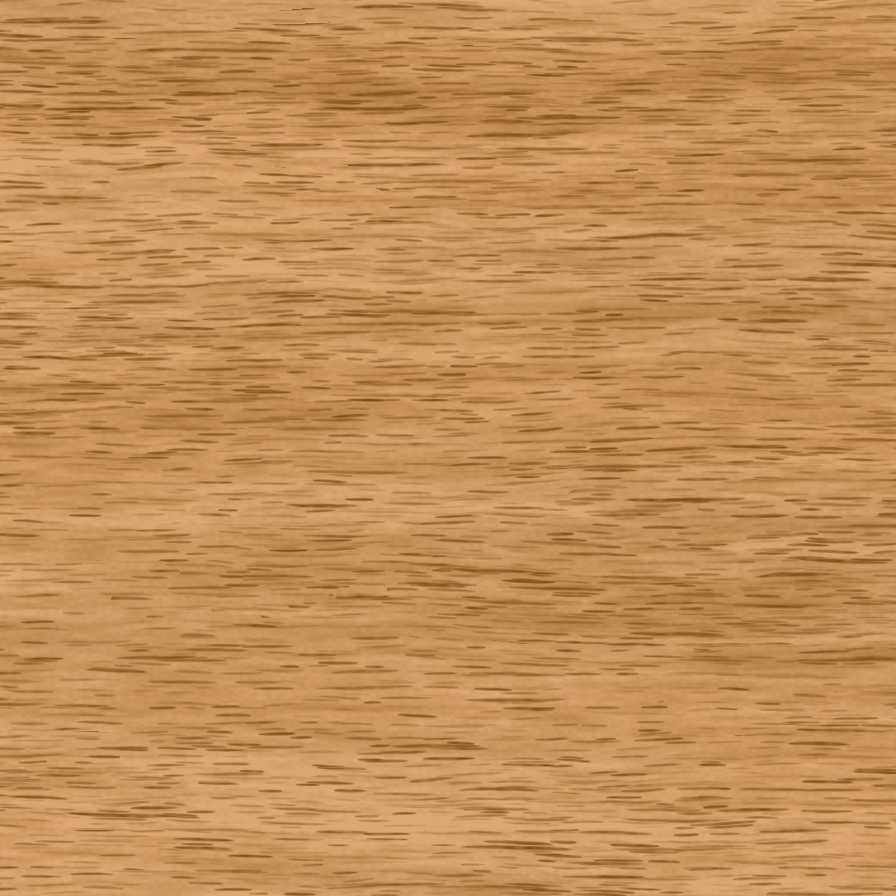
Write a WebGL 1 fragment shader that draws this texture.

```glsl
precision highp float;

// Plain-sawn oak veneer with the grain running left to right.
// Stretched value noise gives the bands and fibres; layers of jittered
// cells each hold one tapered dark pore with a soft brown halo.

#define PORE_LAYERS 4
#define PORE_ROWS 62.0
#define PORE_COLUMNS 6.5
#define PORE_HALF_WIDTH 0.0019
#define PORE_STRENGTH 0.85
#define HALO_STRENGTH 0.42
#define TONE_LEVEL 0.72
#define TONE_CONTRAST 1.5
#define LIGHT_WOOD vec3(0.845, 0.645, 0.425)
#define SHADE_WOOD vec3(0.695, 0.490, 0.255)
#define PORE_BROWN vec3(0.490, 0.310, 0.095)

uniform vec2 u_resolution;

float hash(vec2 p) {
    vec3 q = fract(p.xyx * 0.1031);
    q += dot(q, q.yzx + 33.33);
    return fract((q.x + q.y) * q.z);
}

float noise(vec2 p) {
    vec2 cell = floor(p);
    vec2 f = fract(p);
    f = f * f * (3.0 - 2.0 * f);
    float low = mix(hash(cell), hash(cell + vec2(1.0, 0.0)), f.x);
    float high = mix(hash(cell + vec2(0.0, 1.0)), hash(cell + 1.0), f.x);
    return mix(low, high, f.y);
}

// Noise centred on zero, stretched by a frequency per axis.
float grain(vec2 p, float along, float across) {
    return noise(p * vec2(along, across) + across) - 0.5;
}

// Gentle waviness shared by every feature.
vec2 bendGrain(vec2 p) {
    p.y += 0.012 * grain(p, 2.5, 6.0);
    p.y += 0.005 * grain(p, 9.0, 24.0);
    p.y += 0.0014 * grain(p, 38.0, 60.0);
    return p;
}

float woodTone(vec2 p) {
    float tone = 0.34 * grain(p, 1.2, 11.0);
    tone += 0.34 * grain(p, 3.5, 48.0);
    tone += 0.30 * grain(p, 11.0, 115.0);
    tone += 0.22 * grain(p, 32.0, 240.0);
    tone += 0.16 * grain(p, 190.0, 330.0);
    return TONE_LEVEL + TONE_CONTRAST * tone;
}

// Returns the dark core in x and the soft halo in y for one layer.
vec2 poreLayer(vec2 p, float layer, float density, float pixel) {
    float rows = PORE_ROWS + 23.0 * layer;
    float columns = PORE_COLUMNS + 4.0 * layer;
    float seed = 37.0 * layer;
    float y = p.y * rows + 0.37 * layer + 5.0;
    float row = floor(y);
    float x = p.x * columns + 19.0 * hash(vec2(row, seed + 3.0));
    vec2 id = vec2(floor(x), row + seed * 11.0);

    // Random place, length, slope and weight of the pore in this cell.
    float halfLength = mix(0.20, 0.48, hash(id + 7.1));
    float centreX = 0.5 + (hash(id + 13.7) - 0.5) * (1.0 - 2.0 * halfLength);
    float u = (fract(x) - centreX) / halfLength;
    float slope = 0.16 * (hash(id + 23.3) - 0.5);
    float centreY = 0.5 + 0.36 * (hash(id + 31.9) - 0.5) + slope * u;
    float present = step(hash(id + 43.1), density);
    float weight = hash(id + 57.7);

    float taper = max(0.0, 1.0 - u * u);
    float offset = abs(fract(y) - centreY);
    float width = PORE_HALF_WIDTH * mix(0.45, 1.0, weight) * sqrt(taper);
    width *= 1.0 - 0.1 * layer;
    float soft = 0.6 * pixel + 0.0005;
    float core = 1.0 - smoothstep(width - soft, width + soft, offset / rows);
    core *= smoothstep(0.0, 0.35, taper) * mix(0.15, 1.0, weight * weight);

    float spread = max(0.0, 1.0 - offset * offset / 0.09);
    float halo = spread * spread * taper * mix(0.4, 1.0, weight);
    return present * vec2(core, halo);
}

void main() {
    float pixel = 1.0 / min(u_resolution.x, u_resolution.y);
    vec2 uv = gl_FragCoord.xy * pixel;
    vec2 p = bendGrain(uv);

    // Pores crowd together in some growth bands and thin out in others.
    float density = clamp(0.58 + 0.65 * grain(p, 1.5, 9.0), 0.2, 0.9);
    vec2 pores = vec2(0.0);
    for (int i = 0; i < PORE_LAYERS; i++) {
        pores = max(pores, poreLayer(p, float(i), density, pixel));
    }

    // Broken edges keep the pores fibrous.
    float breakup = 0.55 + 0.75 * noise(uv * vec2(95.0, 260.0));
    float core = clamp(pores.x * breakup * PORE_STRENGTH, 0.0, 1.0);

    float tone = clamp(woodTone(p) - HALO_STRENGTH * pores.y, -0.25, 1.1);
    vec3 color = mix(SHADE_WOOD, LIGHT_WOOD, tone);
    color += vec3(0.012, -0.006, -0.010) * grain(p, 2.0, 14.0);
    color = mix(color, PORE_BROWN, core);
    gl_FragColor = vec4(color, 1.0);
}
```
